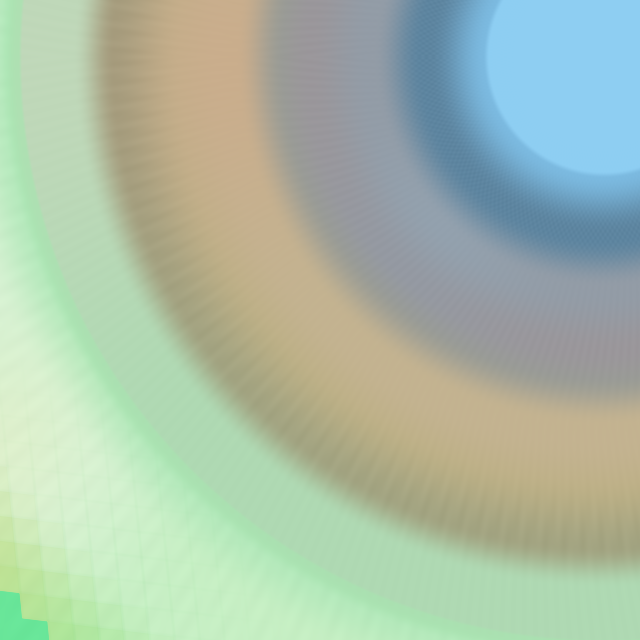
A WebGL 2 fragment shader for this background:

```glsl
#version 300 es
precision highp float;

uniform vec2 u_resolution;
out vec4 outColor;

const vec2 CENTER = vec2(0.944, 0.911);
const float TILE = 0.039;

// Fade from one colour to the next between two radii
vec3 band(vec3 inner, vec3 outer, float r, float start, float end) {
    return mix(inner, outer, smoothstep(start, end, r));
}

// Soft bump around a position
float bump(float x, float middle, float width) {
    float t = (x - middle) / width;
    return exp(-t * t);
}

// Staircase with smoothed risers
float softFloor(float x) {
    return floor(x) + smoothstep(0.94, 1.0, fract(x));
}

// Thin line at every whole number
float seam(float x) {
    return smoothstep(0.40, 0.49, abs(fract(x) - 0.5));
}

// Concentric bands, tinted slowly around the angle
vec3 rings(float r, float angle) {
    float left = 1.0 - smoothstep(0.0, 0.75, angle);
    float diagonal = bump(angle, 0.8, 0.4);
    vec3 sky = vec3(0.555, 0.807, 0.95);
    vec3 steel = vec3(0.365, 0.52, 0.625);
    vec3 haze = mix(vec3(0.575, 0.61, 0.65), vec3(0.575, 0.63, 0.68), diagonal);
    vec3 mauve = mix(vec3(0.605, 0.59, 0.605), vec3(0.58, 0.60, 0.635), diagonal);
    vec3 sand = mix(vec3(0.765, 0.70, 0.565), vec3(0.79, 0.68, 0.55), left);
    vec3 ochre = mix(vec3(0.74, 0.69, 0.525), vec3(0.77, 0.68, 0.54), left);
    vec3 olive = mix(vec3(0.635, 0.64, 0.505), vec3(0.65, 0.61, 0.49), left);
    vec3 sage = mix(vec3(0.685, 0.85, 0.70), vec3(0.75, 0.845, 0.725), left);

    vec3 color = band(sky, vec3(0.485, 0.73, 0.88), r, 0.179, 0.189);
    color = band(color, steel, r, 0.183, 0.275);
    color = band(color, haze, r, 0.285, 0.36);
    color = band(color, mauve, r, 0.37, 0.46);
    color = band(color, vec3(0.60, 0.61, 0.585), r, 0.46, 0.52);
    color = band(color, sand, r, 0.50, 0.575);
    color = band(color, ochre, r, 0.60, 0.70);
    color = band(color, olive, r, 0.66, 0.775);
    return band(color, sage, r, 0.765, 0.83);
}

// Pale field beyond the rings, with a stepped green corner
vec3 cornerField(vec2 uv, float r, float angle) {
    vec2 grid = vec2(uv.x + 0.1 * uv.y, uv.y + 0.12 * uv.x) / TILE;
    float steps = softFloor(grid.x) + softFloor(grid.y);
    float side = smoothstep(-0.2, 0.2, uv.x - uv.y);

    vec3 mint = vec3(0.70, 0.91, 0.73);
    vec3 pale = mix(vec3(0.84, 0.945, 0.825), vec3(0.775, 0.935, 0.765), side);
    vec3 cream = vec3(0.875, 0.935, 0.785);
    vec3 lime = mix(vec3(0.75, 0.88, 0.57), vec3(0.66, 0.90, 0.60), side);
    vec3 emerald = vec3(0.41, 0.90, 0.60);

    vec3 color = band(mint, pale, r, 0.925, 1.02);
    color = mix(color, cream, 0.7 * bump(uv.x, 0.0, 0.12) * bump(uv.y, 0.31, 0.15));
    color = mix(lime, color, smoothstep(1.5, 7.5, steps));
    color = mix(emerald, color, smoothstep(1.0, 2.0, steps));

    // Sheared seams near the corner, fanning into fine streaks
    float fade = 1.0 - smoothstep(0.15, 0.5, length(uv));
    float lines = seam(grid.x) + 0.6 * seam(grid.y) - 0.3;
    float streaks = sin(150.0 * angle + 25.0 * r) + sin(240.0 * angle - 40.0 * r);
    vec3 tint = vec3(-0.025, -0.008, -0.022);
    return color + fade * smoothstep(1.0, 3.0, steps) * lines * tint + 0.004 * streaks;
}

// Faint spokes and interleaved grain on the bands
float weave(float r, float angle) {
    float spokes = sin(170.0 * angle + 12.0 * r) * bump(r, 0.745, 0.06);
    float grain = sin(230.0 * angle) * sin(560.0 * r) * bump(r, 0.27, 0.06);
    float threads = sin(230.0 * angle + 70.0 * r) * bump(r, 0.45, 0.1);
    float fibres = sin(320.0 * angle - 50.0 * r) * smoothstep(0.5, 0.7, r);
    return 0.008 * spokes + 0.013 * grain + 0.005 * threads + 0.003 * fibres;
}

void main() {
    vec2 uv = gl_FragCoord.xy / u_resolution;
    vec2 toCenter = CENTER - uv;
    float r = length(toCenter);
    float angle = abs(atan(toCenter.y, toCenter.x));

    vec3 color = rings(r, angle) + weave(r, angle);
    color = mix(color, cornerField(uv, r, angle), smoothstep(0.918, 0.934, r));

    // Narrow green rim with a crisp inner edge
    float rim = smoothstep(0.909, 0.915, r) * (1.0 - smoothstep(0.925, 0.945, r));
    color = mix(color, vec3(0.66, 0.89, 0.69), 0.75 * rim);
    outColor = vec4(clamp(color, 0.0, 1.0), 1.0);
}
```
